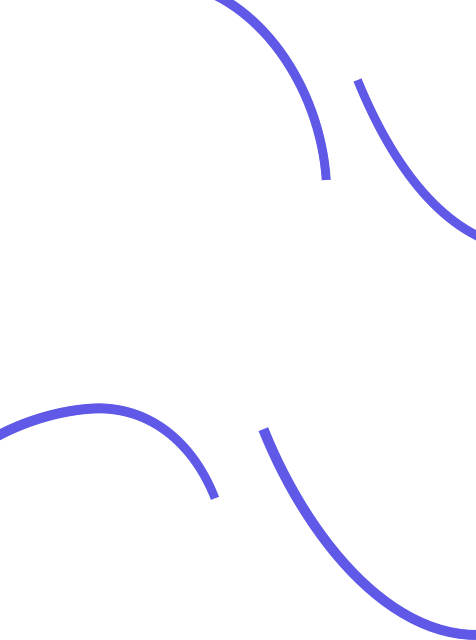
This background is drawn by a WebGL 2 fragment shader. Its source:

```glsl
#version 300 es
precision highp float;

uniform vec2 u_resolution;
out vec4 outColor;

#define CANVAS_HEIGHT 768.0
#define SEGMENTS 28
#define PAPER vec3(1.0)
#define INK vec3(0.375, 0.35, 0.91)

vec2 bezier(vec2 a, vec2 b, vec2 c, vec2 d, float t) {
    float s = 1.0 - t;
    return s * s * s * a + 3.0 * s * s * t * b + 3.0 * s * t * t * c + t * t * t * d;
}

// Signed distance to a tapered cubic stroke with square-cut ends
float stroke(vec2 p, vec2 a, vec2 b, vec2 c, vec2 d, vec2 halfWidth) {
    float dist = 1e5;
    vec2 from = a;
    for (int i = 0; i < SEGMENTS; i++) {
        vec2 to = bezier(a, b, c, d, float(i + 1) / float(SEGMENTS));
        vec2 along = to - from;
        float h = clamp(dot(p - from, along) / dot(along, along), 0.0, 1.0);
        float t = (float(i) + h) / float(SEGMENTS);
        float edge = length(p - from - along * h) - mix(halfWidth.x, halfWidth.y, t);
        dist = min(dist, edge);
        from = to;
    }
    float startCut = dot(p - a, normalize(a - b));
    float endCut = dot(p - d, normalize(d - c));
    return max(dist, max(startCut, endCut));
}

void main() {
    // Height-relative units, measured down from the top left
    float unit = CANVAS_HEIGHT / u_resolution.y;
    vec2 p = vec2(gl_FragCoord.x, u_resolution.y - gl_FragCoord.y) * unit;

    // Upper arc falling from the top edge
    float d = stroke(p, vec2(250, -10), vec2(328, 24), vec2(385, 118), vec2(391.5, 216), vec2(5.9, 5.4));

    // Upper right sweep
    d = min(d, stroke(p, vec2(429, 96), vec2(462, 177), vec2(511, 256), vec2(580, 286.5), vec2(5.2, 5.6)));

    // Lower left hump: rising half, then falling half with a small overlap
    d = min(d, stroke(p, vec2(-10, 527), vec2(30, 504), vec2(80, 490), vec2(122, 490), vec2(6.1, 6.0)));
    d = min(d, stroke(p, vec2(118, 490), vec2(185, 490), vec2(234, 536), vec2(258, 598), vec2(6.0, 5.2)));

    // Lower right sweep
    d = min(d, stroke(p, vec2(316, 515), vec2(366, 640), vec2(463, 764), vec2(575, 762), vec2(6.2, 6.0)));

    // Antialiased ink over paper
    float ink = 1.0 - smoothstep(-0.6 * unit, 0.6 * unit, d);
    outColor = vec4(mix(PAPER, INK, ink), 1.0);
}
```
